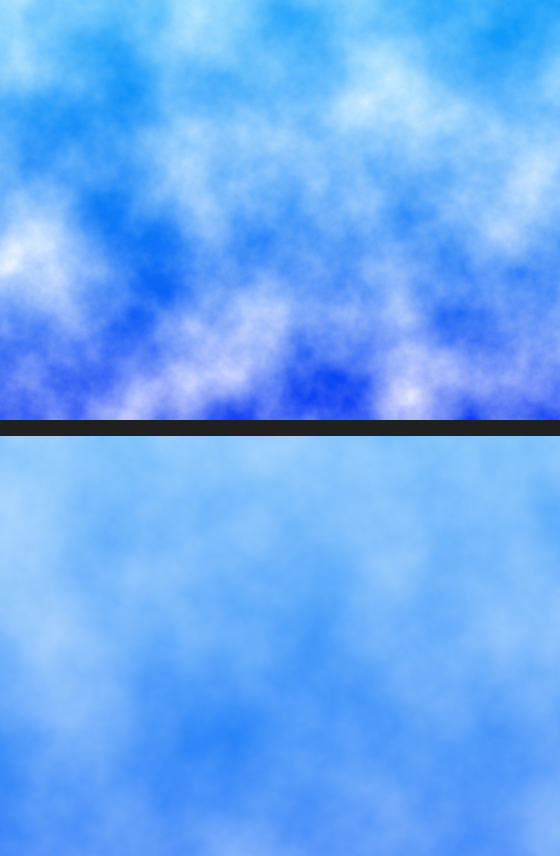
Top: the whole. Bottom: its middle third, enlarged.
Write a Shadertoy shader that draws this texture.

```glsl
// Soft, hazy clouds over a blue sky that deepens towards the bottom.
// Fractal gradient noise sets how much pale cloud covers a vertical gradient;
// each octave is rotated so that the noise lattice stays hidden.

#define CLOUD_SCALE 3.1
#define OCTAVES 7
#define GAIN 0.52
#define COVER 0.44
#define CONTRAST 0.72
#define SKY_TOP vec3(0.07, 0.61, 0.98)
#define SKY_MIDDLE vec3(0.06, 0.48, 0.97)
#define SKY_BOTTOM vec3(0.02, 0.20, 0.95)
#define CLOUD_TOP vec3(0.80, 0.94, 1.00)
#define CLOUD_BOTTOM vec3(0.95, 0.94, 1.00)

// Unit gradient from an integer hash of the lattice cell
vec2 cellGradient(vec2 cell) {
    uvec2 q = uvec2(ivec2(cell)) * uvec2(1597u, 3812u) + 7919u;
    uint h = (q.x ^ (q.y << 9)) * 277803u;
    h = (h ^ (h >> 15)) * 739391u;
    h ^= h >> 13;
    float angle = float(h & 65535u) / 65536.0 * 6.28319;
    return vec2(cos(angle), sin(angle));
}

float gradientNoise(vec2 p) {
    vec2 cell = floor(p);
    vec2 f = p - cell;
    vec2 blend = f * f * f * (f * (f * 6.0 - 15.0) + 10.0);
    vec2 right = vec2(1.0, 0.0);
    vec2 up = vec2(0.0, 1.0);
    float a = dot(cellGradient(cell), f);
    float b = dot(cellGradient(cell + right), f - right);
    float c = dot(cellGradient(cell + up), f - up);
    float d = dot(cellGradient(cell + 1.0), f - 1.0);
    return mix(mix(a, b, blend.x), mix(c, d, blend.x), blend.y);
}

// Sum of octaves, each finer, fainter and turned
float fractalNoise(vec2 p) {
    const mat2 turn = mat2(0.8, 0.6, -0.6, 0.8);
    float sum = 0.0;
    float amplitude = 1.0;
    for (int i = 0; i < OCTAVES; i++) {
        sum += amplitude * gradientNoise(p);
        p = turn * p * 2.03 + vec2(17.3, 9.1);
        amplitude *= GAIN;
    }
    return sum;
}

void mainImage(out vec4 fragColor, in vec2 fragCoord) {
    vec2 uv = fragCoord / iResolution.y;
    float height = uv.y;

    // Sky and cloud colours at this height
    vec3 sky = mix(SKY_BOTTOM, SKY_MIDDLE, smoothstep(-0.1, 0.55, height));
    sky = mix(sky, SKY_TOP, smoothstep(0.4, 1.0, height));
    vec3 cloud = mix(CLOUD_BOTTOM, CLOUD_TOP, height);

    // Cloud cover, with calmer contrast near the top
    float contrast = CONTRAST * mix(1.1, 0.85, height);
    float cover = COVER + contrast * fractalNoise(uv * CLOUD_SCALE + vec2(4.7, 12.4));
    fragColor = vec4(mix(sky, cloud, clamp(cover, 0.0, 1.0)), 1.0);
}
```
